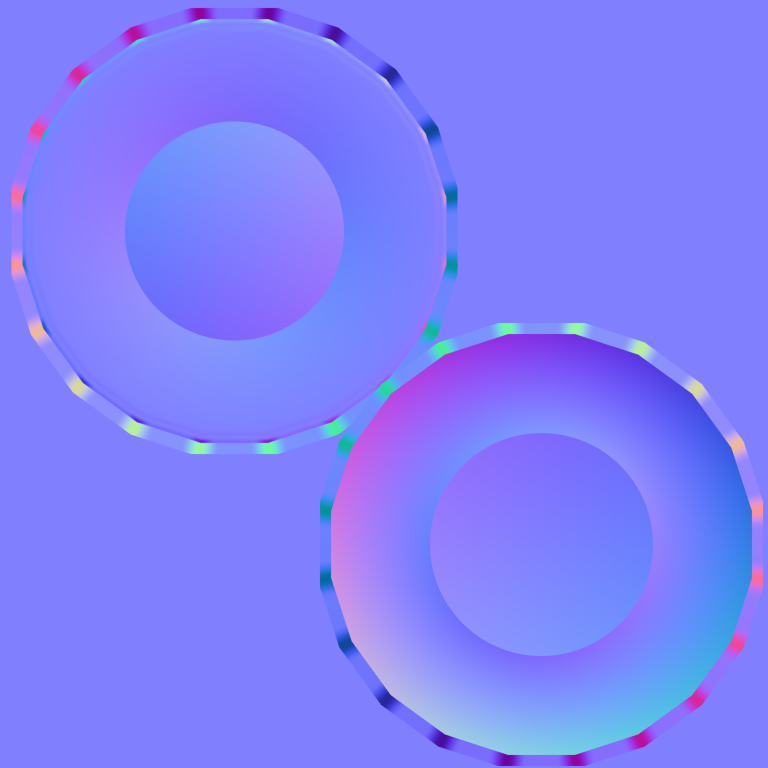
A Shadertoy shader for this texture map:

```glsl
#define SIDES 20.0
#define RIM_WIDTH 0.0144
#define RIM_FLAT_TILT 0.16
#define RIM_CORNER_TILT 0.98
#define CORNER_BULGE 0.0033
#define GROOVE_DEPTH 0.0035
#define GROOVE_WIDTH 0.0032

const float TAU = 6.2831853;
const vec3 FLAT_NORMAL = vec3(0.5, 0.5, 1.0);

// Coverage of the region where d is positive
float cover(float d) {
    float px = 0.75 / iResolution.y;
    return smoothstep(-px, px, d);
}

float bell(float x, float width) {
    x /= width;
    return exp(-x * x);
}

// Tangent-space normal leaning by tilt along dir
vec3 encodeNormal(vec2 dir, float tilt) {
    tilt = clamp(tilt, -1.0, 1.0);
    return 0.5 + 0.5 * vec3(dir * tilt, sqrt(1.0 - tilt * tilt));
}

// One dish: domed core, curved bowl and faceted rim.
// bowl holds the outward tilt at the core and at the rim.
vec3 addDish(vec3 base, vec2 p, float radius, float coreRadius,
             float coreTilt, vec2 bowl, float rimSign, float groove) {
    float r = length(p);
    vec2 outward = p / max(r, 1e-5);
    float sector = TAU / SIDES;
    float facet = fract(atan(p.y, p.x) / sector + 0.5) - 0.5;
    float poly = r * cos(facet * sector);
    float corner = smoothstep(0.22, 0.48, abs(facet));
    float inner = radius - RIM_WIDTH;

    // Core and bowl
    float t = clamp((r - coreRadius) / (inner - coreRadius), 0.0, 1.0);
    float bowlTilt = mix(bowl.x, bowl.y, t);
    float tilt = mix(coreTilt * r / coreRadius, bowlTilt, cover(r - coreRadius));

    // Fine grooves beside the rim
    float depth = inner - poly;
    float tip = smoothstep(0.3, 0.5, abs(facet));
    tilt += groove * bell(depth - GROOVE_DEPTH * 0.5, GROOVE_WIDTH) * (0.18 + 0.62 * tip);
    tilt += groove * 0.07 * bell(depth - GROOVE_DEPTH * 3.4, GROOVE_WIDTH);

    // Rim facets, steepest at the corners
    float rimTilt = rimSign * mix(RIM_FLAT_TILT, RIM_CORNER_TILT, corner);
    vec3 color = mix(encodeNormal(outward, tilt),
                     encodeNormal(outward, rimTilt), cover(-depth));

    // Polygon outline trimmed by its bounding square
    float box = max(abs(p.x), abs(p.y));
    float edge = min(radius + CORNER_BULGE - poly, radius - box);
    return mix(base, color, cover(edge));
}

void mainImage(out vec4 fragColor, in vec2 fragCoord) {
    vec2 uv = fragCoord / iResolution.xy;
    vec3 color = FLAT_NORMAL;

    // Shallow dish, upper left
    color = addDish(color, uv - vec2(0.3053, 0.6992), 0.2904, 0.1426,
                    0.21, vec2(-0.19, 0.01), -1.0, 1.0);

    // Deep dish, lower right
    color = addDish(color, uv - vec2(0.7051, 0.2910), 0.2884, 0.1452,
                    -0.18, vec2(0.19, -0.64), 1.0, 0.0);

    fragColor = vec4(color, 1.0);
}
```
